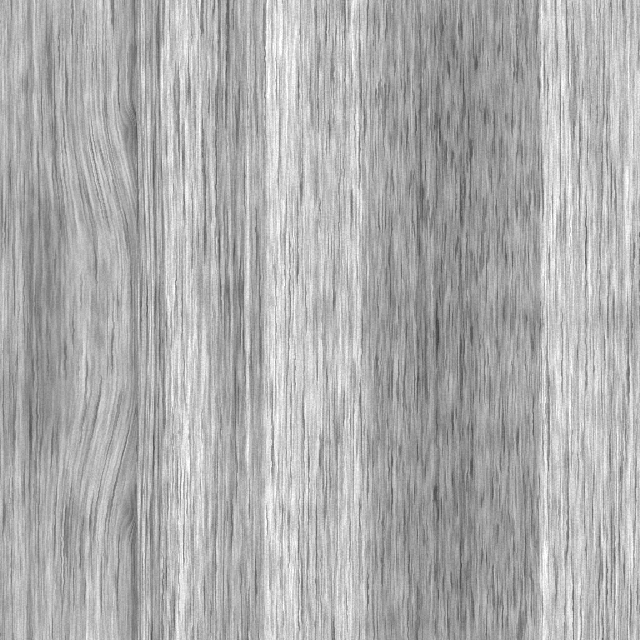
A WebGL 2 fragment shader for this texture:

```glsl
#version 300 es
precision highp float;
// Grey wood veneer: vertical tone bands, thin long fibres, a bowed grain and two mirrored knots.

#define THREAD_CONTRAST 0.16
#define FINE_CONTRAST 0.17
#define FIBRE_CONTRAST 0.05
#define LONG_CONTRAST 0.08
#define SPECK_CONTRAST 0.08
#define PORE_DEPTH 0.17
#define STREAK_DEPTH 0.17
#define MOTTLE 0.05
#define BOW 0.045
#define SEAM 0.2135
#define BRIGHTNESS 0.033

uniform vec2 u_resolution;
out vec4 fragColor;

// Position and grey of each tone band, from left to right
const int STOPS = 22;
const vec2 bands[STOPS] = vec2[STOPS](
    vec2(0.0, 0.69), vec2(0.10, 0.66), vec2(0.16, 0.69), vec2(0.195, 0.66),
    vec2(0.2125, 0.57), vec2(0.217, 0.73), vec2(0.24, 0.69), vec2(0.30, 0.76),
    vec2(0.335, 0.67), vec2(0.411, 0.66), vec2(0.418, 0.81), vec2(0.46, 0.79),
    vec2(0.49, 0.72), vec2(0.56, 0.76), vec2(0.588, 0.61), vec2(0.72, 0.57),
    vec2(0.76, 0.61), vec2(0.838, 0.61), vec2(0.85, 0.79), vec2(0.89, 0.79),
    vec2(0.93, 0.72), vec2(1.0, 0.71));

float hash(vec2 p) {
    vec3 q = fract(vec3(p.xyx) * 0.1031);
    q += dot(q, q.yzx + 33.33);
    return fract((q.x + q.y) * q.z);
}

// Smooth noise centred on zero
float wave(vec2 p) {
    p += 20.0;
    vec2 cell = floor(p);
    vec2 f = fract(p);
    f = f * f * (3.0 - 2.0 * f);
    float low = mix(hash(cell), hash(cell + vec2(1.0, 0.0)), f.x);
    float high = mix(hash(cell + vec2(0.0, 1.0)), hash(cell + vec2(1.0, 1.0)), f.x);
    return mix(low, high, f.y) - 0.5;
}

// One fibre column, shifted along its length by its own amount
float column(float i, float y) {
    y += 50.0 * hash(vec2(i, 7.0));
    float f = fract(y);
    return mix(hash(vec2(i, floor(y))), hash(vec2(i, floor(y) + 1.0)), f * f * (3.0 - 2.0 * f));
}

// Crisp parallel fibres centred on zero
float strands(float x, float y) {
    x += 30.0;
    float i = floor(x);
    return mix(column(i, y), column(i + 1.0, y), smoothstep(0.2, 0.8, x - i)) - 0.5;
}

float bell(float x, float centre, float width) {
    float d = (x - centre) / width;
    return exp(-d * d);
}

float bandTone(float x) {
    float tone = bands[0].y;
    for (int i = 1; i < STOPS; i++)
        tone = mix(tone, bands[i].y, smoothstep(bands[i - 1].x, bands[i].x, x));
    return tone;
}

void main() {
    vec2 p = gl_FragCoord.xy / u_resolution;
    float m = abs(p.y - 0.5); // the two halves mirror each other
    float leftPlank = 1.0 - smoothstep(SEAM - 0.001, SEAM + 0.001, p.x);

    // Bend the grain: bow of the left plank, knots, slight wander
    float knot = leftPlank * bell(p.x, 0.206, 0.013) * bell(m, 0.30, 0.03);
    float bow = BOW * (1.0 - smoothstep(0.08, 0.36, m)) * smoothstep(0.03, 0.2, p.x);
    float u = p.x - leftPlank * bow - 0.010 * knot;
    u += 0.002 * wave(vec2(p.x * 7.0, m * 5.0)) + 0.0013 * wave(vec2(p.x * 130.0, p.y * 120.0));

    // Broad tone with its lines and shadows
    float tone = bandTone(p.x + 0.003 * wave(vec2(p.x * 30.0, m * 3.0)));
    tone -= 0.10 * bell(p.x, 0.047, 0.005);
    tone -= 0.11 * bell(p.x, 0.721, 0.004);
    tone += 0.11 * bell(p.x, 0.388, 0.003);
    tone += 0.08 * bell(p.x, 0.2175, 0.0015);
    tone -= 0.11 * bell(p.x, 0.068, 0.036) * (1.0 - smoothstep(0.10, 0.28, m));
    tone -= 0.05 * bell(m, 0.0, 0.04) * smoothstep(0.45, 0.5, p.x);
    tone -= 0.13 * knot + 0.05 * leftPlank * bell(p.x, 0.21, 0.018) * smoothstep(0.2, 0.3, m);

    // Cloudy mottling, partly drawn out across the grain
    tone += MOTTLE * wave(vec2(p.x * 9.0, m * 6.0));
    tone += 0.7 * MOTTLE * wave(vec2(p.x * 14.0 + 40.0, m * 40.0));

    // Long dark streaks beside the seam, fainter unbroken lines up to the next band
    float lean = p.x - 0.010 * (1.0 - smoothstep(0.0, 0.4, m));
    float streakZone = smoothstep(SEAM, SEAM + 0.004, p.x) * (1.0 - smoothstep(0.235, 0.275, p.x));
    float lineZone = smoothstep(SEAM, SEAM + 0.01, p.x) * (1.0 - smoothstep(0.40, 0.43, p.x));
    float ripple = sin(lean * 640.0 + 5.0 * wave(vec2(lean * 60.0, m * 2.0)));
    tone -= STREAK_DEPTH * streakZone * smoothstep(0.1, 0.9, ripple);
    tone += 0.12 * lineZone * strands(lean * 210.0, m * 0.8);
    tone += 0.07 * strands(u * 110.0, m * 0.7);

    // Fibres, from long threads to specks
    float darkPlank = smoothstep(0.575, 0.595, p.x) * (1.0 - smoothstep(0.836, 0.85, p.x));
    float grain = LONG_CONTRAST * strands(u * 190.0, p.y * 2.5);
    grain += THREAD_CONTRAST * (1.0 - 0.4 * darkPlank) * strands(u * 390.0, p.y * 6.0);
    grain += FIBRE_CONTRAST * strands(u * 250.0, p.y * 16.0);
    grain += FINE_CONTRAST * (1.0 + 0.3 * darkPlank) * strands(u * 480.0, p.y * 40.0);
    grain += SPECK_CONTRAST * (hash(floor(p * 512.0)) - 0.5);

    // Thin dark pores, shorter in the dark plank
    float longPores = strands(u * 400.0 + 71.0, p.y * 11.0);
    float shortPores = strands(u * 400.0 + 71.0, p.y * 24.0);
    grain -= PORE_DEPTH * smoothstep(0.20, 0.36, mix(longPores, shortPores, step(0.5, darkPlank)));

    // Bright bands carry the stronger grain
    float strength = mix(0.82, 1.15, smoothstep(0.58, 0.78, tone)) * (1.0 - 0.15 * leftPlank);
    float grey = clamp(tone + BRIGHTNESS + strength * grain, 0.0, 1.0);
    fragColor = vec4(vec3(grey), 1.0);
}
```
